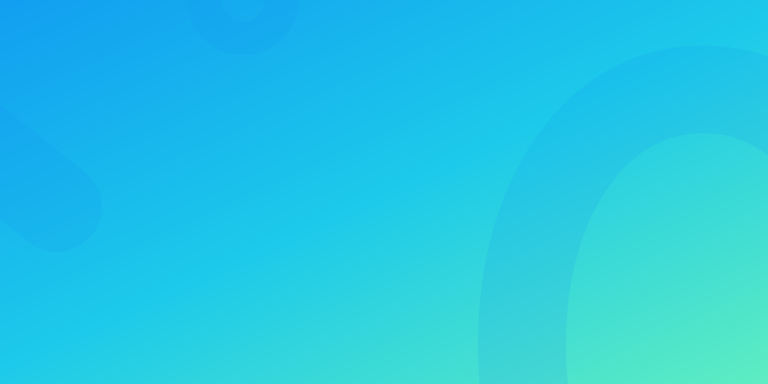
Give the GLSL for this background, as a WebGL 2 fragment shader.

```glsl
#version 300 es
precision highp float;
// Diagonal blue-to-mint gradient with a translucent capsule, ring and large arch.

uniform vec2 u_resolution;
out vec4 fragColor;

// Gradient colours, from upper left to lower right
const vec3 BLUE = vec3(0.07, 0.62, 0.945);
const vec3 CYAN = vec3(0.11, 0.79, 0.917);
const vec3 MINT = vec3(0.37, 0.93, 0.76);
const vec2 GRADIENT_WEIGHTS = vec2(0.475, 0.525);

// Overlay tint shared by all shapes
const vec3 TINT = vec3(0.06, 0.56, 0.94);
const float TINT_ALPHA = 0.14;

// Shapes, in units of the canvas height
const vec2 RING_CENTER = vec2(0.633, 1.002);
const float RING_RADIUS = 0.1015;
const float RING_HALF_WIDTH = 0.0443;

const vec2 CAPSULE_START = vec2(-0.26, 0.786);
const vec2 CAPSULE_END = vec2(0.148, 0.461);
const float CAPSULE_RADIUS = 0.117;

const vec2 ARCH_CENTER = vec2(1.831, 0.102);
const vec2 ARCH_OUTER = vec2(0.586, 0.779);
const vec2 ARCH_INNER = vec2(0.357, 0.551);
const float ARCH_EXPONENT = 2.1;

float ringDistance(vec2 p, float radius, float halfWidth) {
    return abs(length(p) - radius) - halfWidth;
}

float capsuleDistance(vec2 p, vec2 a, vec2 b, float radius) {
    vec2 axis = b - a;
    float along = clamp(dot(p - a, axis) / dot(axis, axis), 0.0, 1.0);
    return length(p - a - axis * along) - radius;
}

// First-order distance to a slightly squared ellipse
float superellipseDistance(vec2 p, vec2 radii) {
    vec2 q = max(abs(p) / radii, vec2(1e-4));
    vec2 powers = pow(q, vec2(ARCH_EXPONENT));
    vec2 slope = ARCH_EXPONENT * powers / (q * radii);
    return (powers.x + powers.y - 1.0) / max(length(slope), 1e-3);
}

// Antialiased fill over one pixel
float coverage(float signedDistance) {
    return clamp(0.5 - signedDistance * u_resolution.y, 0.0, 1.0);
}

vec3 gradient(vec2 uv) {
    float t = dot(vec2(uv.x, 1.0 - uv.y), GRADIENT_WEIGHTS);
    vec3 upper = mix(BLUE, CYAN, clamp(2.0 * t, 0.0, 1.0));
    return mix(upper, MINT, clamp(2.0 * t - 1.0, 0.0, 1.0));
}

void main() {
    vec2 uv = gl_FragCoord.xy / u_resolution;
    vec2 p = gl_FragCoord.xy / u_resolution.y;

    float ring = ringDistance(p - RING_CENTER, RING_RADIUS, RING_HALF_WIDTH);
    float capsule = capsuleDistance(p, CAPSULE_START, CAPSULE_END, CAPSULE_RADIUS);
    vec2 archPoint = p - ARCH_CENTER;
    float arch = max(superellipseDistance(archPoint, ARCH_OUTER),
                     -superellipseDistance(archPoint, ARCH_INNER));

    // The shapes do not overlap, so one tint layer serves them all
    float shapes = coverage(min(ring, min(capsule, arch)));
    fragColor = vec4(mix(gradient(uv), TINT, TINT_ALPHA * shapes), 1.0);
}
```
